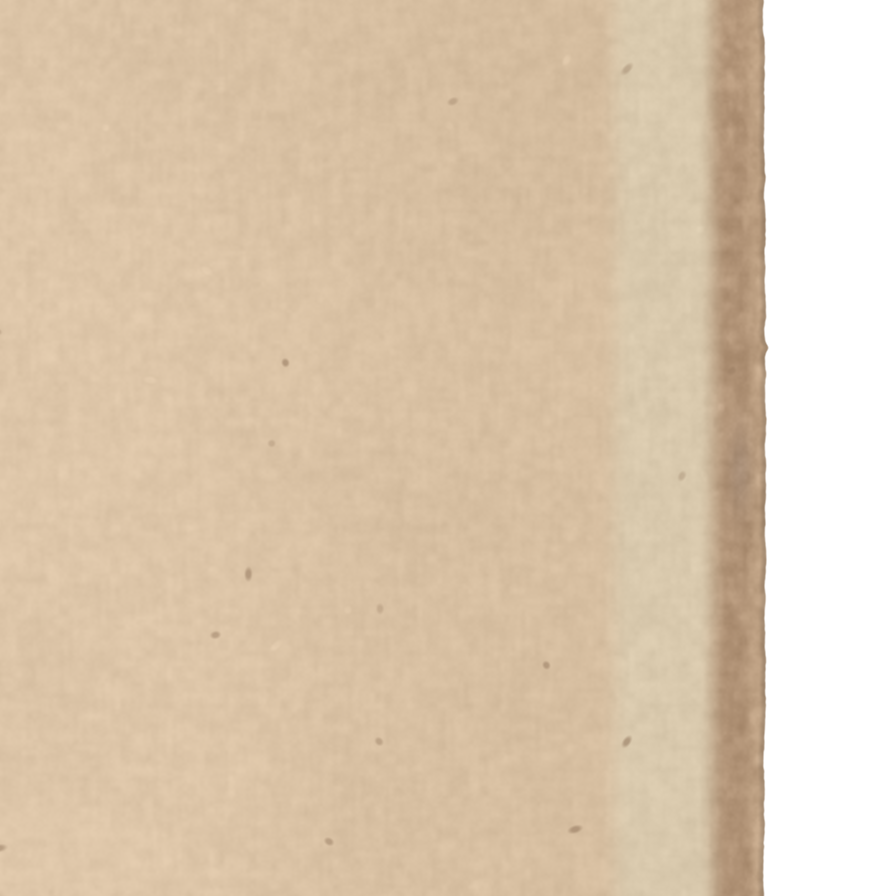
Reproduce this texture procedurally as a Shadertoy shader.

```glsl
float hash(vec2 p) {
    vec3 q = fract(vec3(p.xyx) * 0.1031);
    q += dot(q, q.yzx + 33.33);
    return fract((q.x + q.y) * q.z);
}

float valueNoise(vec2 p) {
    vec2 cell = floor(p);
    vec2 f = fract(p);
    f = f * f * (3.0 - 2.0 * f);
    float low = mix(hash(cell), hash(cell + vec2(1.0, 0.0)), f.x);
    float high = mix(hash(cell + vec2(0.0, 1.0)), hash(cell + 1.0), f.x);
    return mix(low, high, f.y);
}

// Layered noise centred on zero
float fbm(vec2 p, int octaves) {
    float sum = 0.0;
    float amplitude = 0.5;
    for (int i = 0; i < octaves; i++) {
        sum += amplitude * (valueNoise(p) - 0.5);
        p = p * 2.03 + 17.3;
        amplitude *= 0.55;
    }
    return sum;
}

// Fine grain with faint threads running both ways
float paperGrain(vec2 uv) {
    float grain = fbm(uv * 85.0, 3) * 0.055;
    float warp = valueNoise(uv * vec2(190.0, 32.0)) - 0.5;
    float weft = valueNoise(uv * vec2(32.0, 170.0) + 61.0) - 0.5;
    return grain + 0.014 * warp + 0.010 * weft;
}

// Sparse fibres, one candidate in each grid cell
float fibreSpecks(vec2 uv, float cells, float density) {
    vec2 home = floor(uv * cells);
    float cover = 0.0;
    for (int y = -1; y <= 1; y++) {
        for (int x = -1; x <= 1; x++) {
            vec2 cell = home + vec2(x, y);
            float present = step(hash(cell + 7.7), density);
            vec2 centre = (cell + vec2(hash(cell + 1.3), hash(cell + 5.9))) / cells;
            float angle = 6.2832 * hash(cell + 11.1);
            vec2 d = mat2(cos(angle), sin(angle), -sin(angle), cos(angle)) * (uv - centre);
            d.x *= mix(0.45, 1.0, hash(cell + 21.0));
            float strength = mix(0.3, 1.0, hash(cell + 31.0));
            float speck = 1.0 - smoothstep(0.0015, 0.0055, length(d));
            cover = max(cover, present * strength * speck);
        }
    }
    return cover;
}

// Right-hand boundary with slight bow, ragged fibres and one nub
float tornEdge(float y) {
    float bow = 0.0025 * sin(3.1416 * y);
    float ragged = 0.004 * fbm(vec2(y * 60.0, 3.0), 3);
    float nub = 0.0035 * exp(-pow((y - 0.612) / 0.005, 2.0));
    return 0.852 + bow + ragged + nub;
}

vec3 sheetColor(vec2 uv) {
    vec3 warmLeft = vec3(0.868, 0.775, 0.660);
    vec3 warmRight = vec3(0.843, 0.748, 0.630);
    vec3 paleBand = vec3(0.850, 0.787, 0.677);
    vec3 paper = mix(warmLeft, warmRight, smoothstep(0.05, 0.66, uv.x));
    paper += 0.030 * fbm(uv * 5.0 + 4.0, 3);
    paper -= 0.010 * smoothstep(0.65, 1.0, uv.y);

    // Unfaded band
    float drift = 0.006 * fbm(vec2(uv.y * 9.0, 8.0), 2);
    float band = smoothstep(0.669, 0.704, uv.x + drift);
    return mix(paper, paleBand, band);
}

vec3 stripColor(vec2 uv, float edge) {
    vec3 deepBrown = vec3(0.690, 0.572, 0.460);
    vec3 lightBrown = vec3(0.762, 0.648, 0.530);
    float mottle = fbm(uv * vec2(65.0, 45.0), 3);
    float light = smoothstep(0.824, 0.846, uv.x) * 0.75;
    light += 0.25 * smoothstep(0.8, 1.0, uv.y);
    vec3 color = mix(deepBrown, lightBrown, clamp(light + mottle, 0.0, 1.0));

    // Grey stain halfway down and dark outer rim
    vec2 stain = (uv - vec2(0.826, 0.475)) / vec2(0.012, 0.045);
    color = mix(color, vec3(0.62, 0.54, 0.48), 0.4 * exp(-dot(stain, stain)));
    float rim = smoothstep(edge - 0.008, edge - 0.001, uv.x);
    return color * (1.0 - 0.14 * rim) + 0.05 * mottle;
}

void mainImage(out vec4 fragColor, in vec2 fragCoord) {
    vec2 uv = fragCoord / iResolution.xy;
    float pixel = 1.0 / iResolution.x;
    float edge = tornEdge(uv.y);

    // Sheet, then the brown margin
    float strip = smoothstep(0.779, 0.812, uv.x + 0.006 * fbm(uv * 14.0, 2));
    vec3 color = mix(sheetColor(uv), stripColor(uv, edge), strip);
    color += paperGrain(uv) * mix(1.0, 1.6, strip);

    // Dark fibres and pale flecks
    float darkSpecks = fibreSpecks(uv, 9.0, 0.16);
    float paleSpecks = fibreSpecks(uv + 3.0, 16.0, 0.10);
    color = mix(color, vec3(0.55, 0.44, 0.34), 0.55 * darkSpecks);
    color += 0.035 * paleSpecks;

    // Soft cut against the white backdrop
    float outside = smoothstep(edge - 1.2 * pixel, edge + 1.2 * pixel, uv.x);
    fragColor = vec4(mix(color, vec3(1.0), outside), 1.0);
}
```
